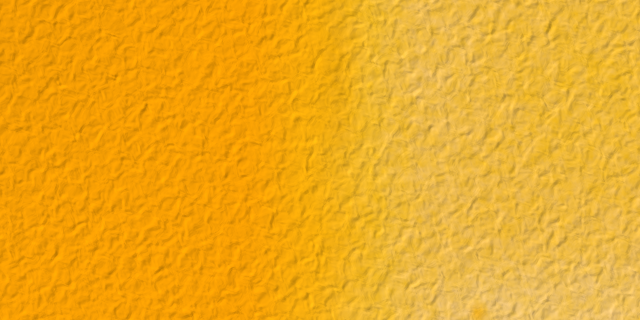
A Shadertoy shader for this texture:

```glsl
// Watercolour wash on rough paper: deep orange on the left thins into pale
// yellow on the right. Folded layers of value noise form the paper grain,
// lit from the upper left; broad noise makes the pigment pool and fade.

float hash(vec2 cell) {
    return fract(sin(dot(cell, vec2(127.1, 311.7))) * 43758.5453);
}

float valueNoise(vec2 p) {
    vec2 cell = floor(p);
    vec2 f = fract(p);
    f = f * f * f * (f * (f * 6.0 - 15.0) + 10.0);
    float low = mix(hash(cell), hash(cell + vec2(1.0, 0.0)), f.x);
    float high = mix(hash(cell + vec2(0.0, 1.0)), hash(cell + vec2(1.0, 1.0)), f.x);
    return mix(low, high, f.y);
}

float fbm(vec2 p, int octaves) {
    float sum = 0.0;
    float amplitude = 0.5;
    mat2 turn = mat2(0.8, 0.6, -0.6, 0.8);
    for (int i = 0; i < octaves; i++) {
        sum += amplitude * valueNoise(p);
        p = turn * p * 2.03 + 17.3;
        amplitude *= 0.5;
    }
    return sum;
}

// Rotates into the fibre direction and stretches the grain along it.
vec2 fibreSpace(vec2 p, float angle, float stretch) {
    vec2 along = vec2(cos(angle), sin(angle));
    vec2 across = vec2(-along.y, along.x);
    return vec2(dot(p, along) / stretch, dot(p, across));
}

// Strong bending folds the noise into short, crisp creases.
float paperHeight(vec2 p) {
    vec2 q = fibreSpace(p, 1.0, 1.25);
    vec2 bend = vec2(fbm(q * 34.0, 2), fbm(q * 34.0 + 41.0, 2)) - 0.375;
    return fbm(q * 50.0 + bend * 1.9, 3);
}

float paperRelief(vec2 p, vec2 toLight) {
    return paperHeight(p - toLight) - paperHeight(p + toLight);
}

// Soft elliptical stain, 1 at its centre.
float stain(vec2 uv, vec2 centre, vec2 radius) {
    vec2 d = (uv - centre) / radius;
    return exp(-dot(d, d));
}

vec3 washColour(vec2 uv, float wobble) {
    vec3 orange = vec3(0.965, 0.622, 0.015);
    vec3 amber = vec3(0.955, 0.675, 0.045);
    vec3 yellow = vec3(0.93, 0.72, 0.17);
    vec3 straw = vec3(0.922, 0.72, 0.255);
    vec3 cream = vec3(0.925, 0.76, 0.42);

    // Main horizontal thinning of the pigment
    float x = uv.x + wobble * 0.06;
    vec3 colour = mix(orange, amber, smoothstep(0.36, 0.52, x));
    colour = mix(colour, yellow, smoothstep(0.49, 0.60, x));
    colour = mix(colour, straw, smoothstep(0.56, 0.68, x));

    // Pale pools and the yellower upper right
    float pale = 0.30 * stain(uv, vec2(0.69, 0.88), vec2(0.08, 0.25))
               + 0.20 * stain(uv, vec2(0.67, 0.45), vec2(0.07, 0.28))
               + 0.85 * stain(uv, vec2(0.80, 0.03), vec2(0.18, 0.14))
               + 0.40 * stain(uv, vec2(0.98, 0.05), vec2(0.10, 0.20));
    colour = mix(colour, cream, clamp(pale * (1.0 + wobble), 0.0, 1.0));
    float rich = stain(uv, vec2(0.96, 0.72), vec2(0.20, 0.32));
    colour = mix(colour, yellow, 0.65 * rich);

    // Faint dried edge and a small orange drop at the bottom
    float edge = stain(uv, vec2(0.525, 0.78), vec2(0.018, 0.32));
    colour *= 1.0 - 0.03 * edge;
    float drop = stain(uv, vec2(0.747, 0.02), vec2(0.012, 0.028));
    return mix(colour, amber, 0.65 * drop);
}

void mainImage(out vec4 fragColor, in vec2 fragCoord) {
    vec2 uv = fragCoord / iResolution.xy;
    vec2 p = fragCoord / iResolution.y;

    float wobble = fbm(p * 4.0 + 9.0, 4) - 0.47;
    vec3 colour = washColour(uv, wobble);

    // Pigment settles unevenly in the grain of the thin wash
    float thin = smoothstep(0.45, 0.65, uv.x);
    float grain = fbm(p * 45.0 + 63.0, 3) - 0.44;
    colour += grain * vec3(0.0, 0.03, 0.24) * thin;

    // Raking light over the paper, with deeper shadows than highlights
    float relief = paperRelief(p, vec2(-0.0038, 0.0036));
    float shade = relief * (relief < 0.0 ? 0.42 : 0.24);
    colour *= 1.0 + clamp(shade, -0.26, 0.12);
    colour += max(relief, 0.0) * vec3(0.0, 0.01, 0.08) * thin;

    // Slightly dimmer upper left border
    colour *= 1.0 - 0.025 * stain(uv, vec2(0.0, 0.9), vec2(0.20, 0.50));

    fragColor = vec4(clamp(colour, 0.0, 1.0), 1.0);
}
```
